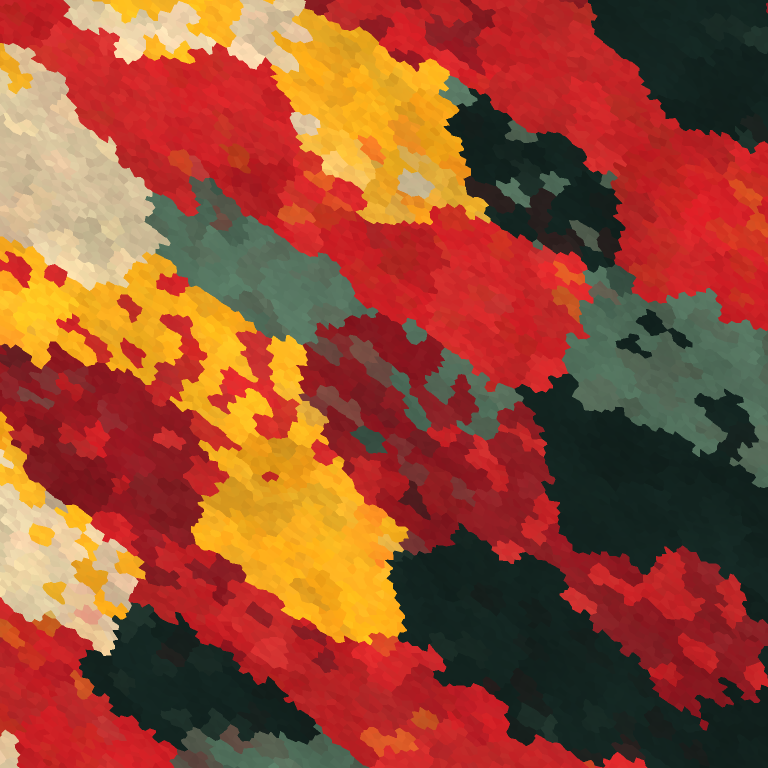
Write a WebGL 2 fragment shader that draws this texture.

```glsl
#version 300 es
precision highp float;
// Abstract palette-knife painting: large ragged patches of red, black-green,
// yellow and cream. Positions snap through nested cellular noise to give torn
// edges; each large cell takes a paint by rank, finer cells add brush strokes.

#define PATCH_COUNT 5.5    // large colour patches per canvas
#define LOBE_COUNT 15.0    // lobes on patch outlines
#define STROKE_COUNT 38.0  // brush strokes
#define TOOTH_COUNT 110.0  // fine teeth on every edge
#define LOBE_PULL 0.5
#define STROKE_PULL 0.75
#define TONE_CONTRAST 0.20
#define MOTTLE 0.5         // strength of foreign paint in mottled zones
#define RANK_JITTER 0.05   // stray strokes near paint changes
#define PATCH_SEED 0.37

uniform vec2 u_resolution;
out vec4 fragColor;

// Rotates and stretches the canvas so cells run down to the right
const mat2 FLOW = mat2(0.60, 0.72, -0.45, 0.96);

vec2 hash2(vec2 p) {
  vec3 a = fract(vec3(p.xyx) * vec3(0.1031, 0.1030, 0.0973));
  a += dot(a, a.yzx + 33.33);
  return fract((a.xx + a.yz) * a.zy);
}

// Cellular noise: xy = nearest seed, zw = its cell id
vec4 nearestCell(vec2 p, float count) {
  p *= count;
  vec2 base = floor(p);
  vec4 best = vec4(0.0);
  float bestDist = 1e5;
  for (int j = -1; j <= 1; j++) {
    for (int i = -1; i <= 1; i++) {
      vec2 id = base + vec2(i, j);
      vec2 seed = id + 0.1 + 0.8 * hash2(id + count * 3.0 + 200.0);
      vec2 d = seed - p;
      float dist = dot(d, d);
      if (dist < bestDist) {
        bestDist = dist;
        best = vec4(seed / count, id);
      }
    }
  }
  return best;
}

// Paint for a rank from 0 to 1; the steps set the share of each paint
vec3 paint(float rank) {
  if (rank < 0.09) return vec3(0.88, 0.79, 0.64);
  if (rank < 0.25) return vec3(0.98, 0.69, 0.11);
  if (rank < 0.51) return vec3(0.78, 0.14, 0.15);
  if (rank < 0.67) return vec3(0.55, 0.10, 0.13);
  if (rank < 0.76) return vec3(0.33, 0.45, 0.37);
  return vec3(0.07, 0.135, 0.12);
}

// Makes the mean of two uniform values uniform again
float evenOut(float s) {
  return s < 0.5 ? 2.0 * s * s : 1.0 - 2.0 * (1.0 - s) * (1.0 - s);
}

// Light paints gather at the upper left, dark ones at the right
float patchRank(vec4 cell) {
  vec2 place = inverse(FLOW) * cell.xy;
  float ramp = clamp(0.7 * place.x + 0.3 * (1.0 - place.y), 0.0, 1.0);
  float spread = fract(dot(cell.zw, vec2(0.7549, 0.5698)) + PATCH_SEED);
  return evenOut(0.5 * (ramp + spread));
}

float layeredSines(vec2 p) {
  float sum = sin(p.x * 9.0 + 2.0 * sin(p.y * 7.0 + 1.0));
  sum += sin(p.y * 13.0 + 2.0 * sin(p.x * 11.0 + 4.0));
  return 0.5 * sum;
}

vec3 painting(vec2 p) {
  // Nested snapping tears the patch outlines
  vec2 flow = FLOW * p;
  vec4 tooth = nearestCell(flow, TOOTH_COUNT);
  vec4 stroke = nearestCell(tooth.xy, STROKE_COUNT);
  vec2 torn = mix(tooth.xy, stroke.xy, STROKE_PULL);
  vec4 lobe = nearestCell(torn, LOBE_COUNT);
  torn = mix(torn, lobe.xy, LOBE_PULL);
  float rank = patchRank(nearestCell(torn, PATCH_COUNT));

  // Base paint with stray strokes
  vec2 strokeHash = hash2(stroke.zw + 71.0);
  vec2 lobeHash = hash2(lobe.zw + 137.0);
  vec2 toothHash = hash2(tooth.zw + 19.0);
  vec3 colour = paint(rank + (strokeHash.x - 0.5) * RANK_JITTER);

  // Mottled zones blend in paints of nearby rank
  float zone = smoothstep(0.1, 0.8, layeredSines(torn));
  float light = smoothstep(0.05, 0.4, max(colour.r, colour.g));
  float amount = (0.06 + MOTTLE * zone * strokeHash.x) * mix(0.35, 1.0, light);
  float strayRank = clamp(rank + (strokeHash.y - 0.5) * 0.5, 0.0, 1.0);
  colour = mix(colour, paint(strayRank), amount);

  // Tone of lobes, strokes and teeth, then a slight warm or cool shift
  float tone = 0.9 * (lobeHash.x - 0.5) + 0.7 * (strokeHash.y - 0.5);
  tone += 0.35 * (toothHash.x - 0.5) + 0.2 * layeredSines(flow * 1.7 + 5.0);
  colour *= 1.0 + TONE_CONTRAST * tone;
  float hue = 0.6 * (lobeHash.y - 0.5) + 0.4 * (toothHash.y - 0.5);
  colour += hue * colour.r * vec3(0.03, 0.11, 0.06);
  return clamp(colour, 0.0, 1.0);
}

void main() {
  // Four samples per pixel smooth the edges
  vec3 sum = vec3(0.0);
  for (int k = 0; k < 4; k++) {
    vec2 offset = vec2(k & 1, k >> 1) * 0.5 - 0.25;
    sum += painting((gl_FragCoord.xy + offset) / u_resolution);
  }
  fragColor = vec4(sum * 0.25, 1.0);
}
```
